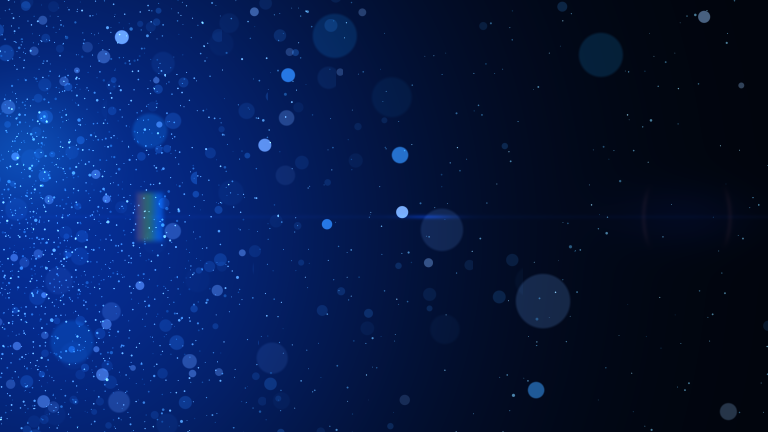
Write a Shadertoy shader that draws this background.

```glsl
// Blue bokeh and glittering dust drifting from a glow at the left, with faint lens flare ghosts.

#define GLOW_CENTER vec2(0.10, 0.46)
#define GLOW_RADIUS 0.84
#define NIGHT vec3(0.004, 0.016, 0.042)
#define GLOW_BLUE vec3(0.016, 0.160, 0.540)
#define SKY vec3(0.16, 0.43, 0.66)
#define PALE vec3(0.46, 0.60, 0.74)
#define FLARE_Y 0.498
#define BOKEH_LAYERS 4
#define DUST_LAYERS 5
#define DUST_GAIN 0.85

float hash(vec2 c) {
    return fract(sin(dot(c, vec2(127.1, 311.7))) * 43758.5453);
}

float gauss(float x) {
    return exp(-x * x);
}

// Filled circle with an edge of at least one pixel
float disc(vec2 p, vec2 center, float radius, float blur) {
    float edge = max(blur * radius, 0.7 / iResolution.y);
    return 1.0 - smoothstep(radius - edge, radius + edge, length(p - center));
}

// One jittered circle per cell: x is coverage, y is a random tint
vec2 scatter(vec2 p, float cells, float minSize, float maxSize, float density, float seed) {
    vec2 grid = p * cells + seed * vec2(0.37, 0.71);
    vec2 id = floor(grid);
    vec2 key = id + seed * 17.0;
    float size = mix(minSize, maxSize, pow(hash(key + 3.1), 2.0));
    vec2 jitter = vec2(hash(key + 5.7), hash(key + 9.2));
    vec2 center = id + mix(vec2(size), vec2(1.0 - size), jitter);
    float present = step(hash(key + 1.3), density);
    float cover = disc(p, p + (center - grid) / cells, size / cells, 0.12);
    return vec2(cover * present, hash(key + 7.9));
}

vec3 background(vec2 p) {
    float d = length((p - GLOW_CENTER) * vec2(1.0, 0.95));
    vec3 color = NIGHT + GLOW_BLUE * gauss(d / GLOW_RADIUS);
    float haze = gauss(length((p - vec2(0.05, 0.65)) * vec2(1.0, 1.2)) / 0.16);
    return color + vec3(0.03, 0.13, 0.15) * haze;
}

// Random circles, from broad and faint to small and bright
vec3 bokeh(vec2 p) {
    vec3 light = vec3(0.0);
    float density = 0.04 + 0.58 * gauss((p.x + 0.05) / 0.68);
    for (int i = 0; i < BOKEH_LAYERS; i++) {
        float k = float(i);
        vec2 s = scatter(p, 5.5 + 3.2 * k, 0.10, 0.24, density, k + 2.0);
        float strength = mix(0.08, 0.42, k / 3.0) * mix(0.35, 1.1, s.y * s.y);
        light += mix(SKY, PALE, step(0.75, s.y)) * s.x * strength;
    }
    return light;
}

// Fine specks, thickest along the left side
vec3 dust(vec2 p) {
    vec3 light = vec3(0.0);
    float spread = gauss((p.x + 0.05) / 0.58);
    float core = gauss(length(p - vec2(0.02, 0.48)) / 0.32);
    float density = 0.008 + 0.20 * spread + 0.26 * core;
    for (int i = 0; i < DUST_LAYERS; i++) {
        float k = float(i);
        vec2 s = scatter(p, 30.0 + 9.0 * k, 0.045, 0.125, density, k + 11.0);
        vec3 tint = mix(vec3(0.15, 0.60, 0.85), vec3(0.65, 0.88, 0.92), s.y);
        light += tint * s.x * mix(0.2, 1.0, s.y) * DUST_GAIN;
    }
    return light;
}

// Large and bright circles that anchor the composition
vec3 focalDiscs(vec2 p) {
    float faint = 0.65 * disc(p, vec2(1.391, 0.873), 0.051, 0.08)
        + 0.55 * disc(p, vec2(0.775, 0.917), 0.051, 0.08)
        + 0.25 * disc(p, vec2(0.907, 0.775), 0.046, 0.10)
        + 0.65 * disc(p, vec2(0.347, 0.697), 0.040, 0.15)
        + 0.50 * disc(p, vec2(0.167, 0.208), 0.050, 0.12);
    float grey = disc(p, vec2(1.257, 0.303), 0.063, 0.06)
        + 0.75 * disc(p, vec2(1.023, 0.468), 0.049, 0.08)
        + 0.50 * disc(p, vec2(0.630, 0.171), 0.036, 0.10);
    float blue = disc(p, vec2(0.926, 0.641), 0.019, 0.12)
        + 0.85 * disc(p, vec2(1.241, 0.097), 0.019, 0.12)
        + disc(p, vec2(0.667, 0.826), 0.016, 0.12)
        + disc(p, vec2(0.757, 0.481), 0.012, 0.12);
    float pale = disc(p, vec2(0.931, 0.509), 0.014, 0.12)
        + 0.75 * disc(p, vec2(0.613, 0.664), 0.015, 0.12)
        + 0.85 * disc(p, vec2(0.282, 0.914), 0.016, 0.12)
        + 0.60 * disc(p, vec2(1.630, 0.961), 0.014, 0.12);
    return vec3(0.02, 0.15, 0.22) * faint + vec3(0.08, 0.12, 0.17) * grey
        + SKY * 0.85 * blue + PALE * pale;
}

// Prismatic patch, thin streak and the dark ghost with two arcs
vec3 flare(vec2 p) {
    float y = p.y - FLARE_Y;
    float x = (p.x - 0.347) / 0.035;
    float patchMask = smoothstep(1.2, 0.7, abs(x)) * smoothstep(0.066, 0.046, abs(y));
    vec3 prism = vec3(0.16, 0.05, 0.0) * gauss((x + 0.7) / 0.5)
        + vec3(0.10, 0.20, -0.10) * gauss((x + 0.1) / 0.5)
        + vec3(0.0, 0.14, 0.28) * gauss((x - 0.6) / 0.5);
    float streak = gauss(y / 0.005) * (0.12 + gauss((p.x - 0.99) / 0.06));
    vec2 ghost = vec2(p.x - 1.59, y);
    float ghostGlow = gauss(ghost.x / 0.16) * gauss(y / 0.07);
    float arcX = abs(ghost.x) - 0.100 + 2.5 * y * y;
    float arcs = gauss(arcX / 0.006) * smoothstep(0.08, 0.03, abs(y));
    return prism * patchMask + vec3(0.01, 0.08, 0.26) * streak
        + vec3(0.002, 0.014, 0.060) * ghostGlow + vec3(0.045, 0.025, 0.025) * arcs;
}

void mainImage(out vec4 fragColor, in vec2 fragCoord) {
    vec2 p = fragCoord / iResolution.y;
    vec3 color = background(p) + bokeh(p) + focalDiscs(p) + dust(p) + flare(p);
    fragColor = vec4(clamp(color, 0.0, 1.0), 1.0);
}
```
